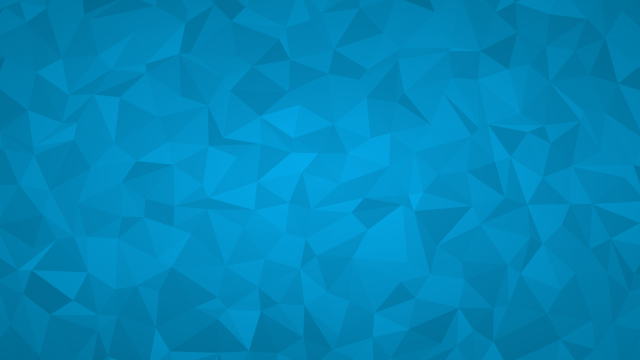
Write a WebGL 1 fragment shader that draws this background.

```glsl
precision highp float;

// Low-poly blue background: a rotated, jittered grid is split into triangles.
// Each triangle gets a random flat tone, blended at its edges for smoothing,
// and the tones modulate a soft radial gradient from bright centre to corners.

uniform vec2 u_resolution;

const float ROWS = 11.6;        // grid cells per canvas height
const float JITTER = 0.88;      // vertex wander, below 1 so cells never fold
const float GRID_ANGLE = 0.47;
const float CONTRAST = 0.125;
const vec3 CENTRE_BLUE = vec3(0.015, 0.625, 0.860);
const vec3 CORNER_BLUE = vec3(0.000, 0.446, 0.605);

float hash(vec2 p) {
  return fract(sin(dot(p, vec2(127.1, 311.7))) * 43758.5453);
}

float cross2(vec2 a, vec2 b) {
  return a.x * b.y - a.y * b.x;
}

vec2 gridVertex(vec2 id) {
  vec2 offset = vec2(hash(id), hash(id + 57.3)) - 0.5;
  return id + JITTER * offset;
}

// Twice the signed area, positive for counterclockwise corners.
float signedArea(vec2 a, vec2 b, vec2 c) {
  return cross2(b - a, c - a);
}

// Signed distance to the line a-b, positive on its left.
float edgeDistance(vec2 p, vec2 a, vec2 b) {
  return cross2(b - a, p - a) / length(b - a);
}

float triangleCoverage(vec2 p, vec2 a, vec2 b, vec2 c, float blur) {
  float inside = min(edgeDistance(p, a, b),
                     min(edgeDistance(p, b, c), edgeDistance(p, c, a)));
  return smoothstep(-blur, blur, inside);
}

// Random tone from -1 to 1, most often near zero.
float facetTone(vec2 id) {
  return hash(id + 13.7) + hash(id + 91.2) - 1.0;
}

// Returns the coverage-weighted tone and the total coverage of one cell.
vec2 cellTone(vec2 p, vec2 id, float blur) {
  vec2 a = gridVertex(id);
  vec2 b = gridVertex(id + vec2(1.0, 0.0));
  vec2 c = gridVertex(id + vec2(1.0, 1.0));
  vec2 d = gridVertex(id + vec2(0.0, 1.0));

  // Split along the diagonal that leaves the larger smallest triangle.
  float splitAC = min(signedArea(a, b, c), signedArea(a, c, d));
  float splitBD = min(signedArea(a, b, d), signedArea(b, c, d));
  float first, second;
  if (splitAC > splitBD) {
    first = triangleCoverage(p, a, b, c, blur);
    second = triangleCoverage(p, a, c, d, blur);
  } else {
    first = triangleCoverage(p, a, b, d, blur);
    second = triangleCoverage(p, b, c, d, blur);
  }
  float tone = first * facetTone(id) + second * facetTone(id + 0.37);
  return vec2(tone, first + second);
}

// Averages the tones of all nearby triangles covering the point.
float facets(vec2 p, float blur) {
  vec2 cell = floor(p);
  vec2 total = vec2(0.0);
  for (int y = -1; y <= 1; y++) {
    for (int x = -1; x <= 1; x++) {
      total += cellTone(p, cell + vec2(float(x), float(y)), blur);
    }
  }
  return total.x / max(total.y, 0.0001);
}

vec3 radialGradient(vec2 uv) {
  float radius = length(uv - 0.5) / length(vec2(0.5));
  return mix(CENTRE_BLUE, CORNER_BLUE, radius);
}

void main() {
  vec2 uv = gl_FragCoord.xy / u_resolution;
  vec2 p = gl_FragCoord.xy / u_resolution.y * ROWS;
  float s = sin(GRID_ANGLE);
  float c = cos(GRID_ANGLE);
  p = mat2(c, s, -s, c) * p;

  float blur = 0.7 * ROWS / u_resolution.y;
  float shade = 1.0 + CONTRAST * facets(p, blur);
  gl_FragColor = vec4(radialGradient(uv) * shade, 1.0);
}
```
